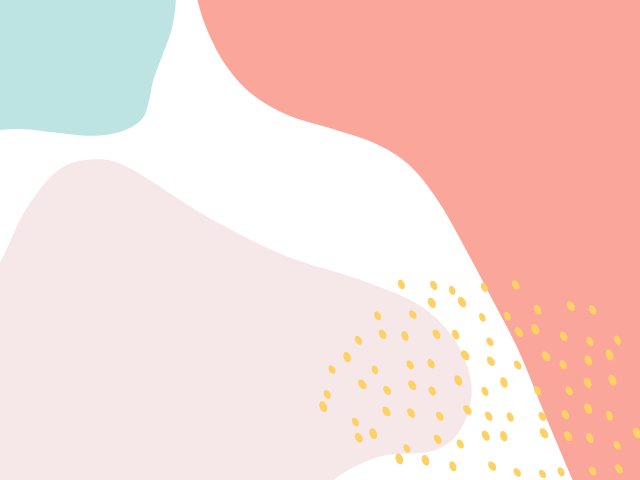
A Shadertoy shader for this background:

```glsl
// Flat abstract backdrop: teal, blush and coral blobs on white with yellow seeds.
// Each blob is the signed distance to a closed Catmull-Rom outline; the seeds
// are tilted ellipses on a jittered grid, kept inside a curved region.

#define CANVAS_HEIGHT 576.0   // design units from bottom to top
#define KNOTS 18              // outline knots per blob
#define STEPS 5               // chords per outline span
#define SEED_CELL 31.5        // grid spacing of the seeds
#define SEED_JITTER 0.62      // scatter, as a fraction of a cell
#define SEED_RADII vec2(3.9, 6.1)
#define SEED_TILT 0.48        // mean lean to the left, in radians

const vec3 WHITE  = vec3(1.0);
const vec3 BLUSH  = vec3(0.966, 0.910, 0.914);
const vec3 CORAL  = vec3(0.982, 0.651, 0.608);
const vec3 TEAL   = vec3(0.740, 0.894, 0.890);
const vec3 YELLOW = vec3(0.992, 0.820, 0.390);

// Outline knots, some beyond the canvas so that the shapes bleed off it
const vec2 TEAL_BLOB[KNOTS] = vec2[KNOTS](
    vec2(-60, 406), vec2(-30, 416), vec2(0, 420), vec2(30, 421), vec2(65, 417),
    vec2(112, 413), vec2(148, 419), vec2(171, 434), vec2(179, 456), vec2(184, 480),
    vec2(195, 510), vec2(206, 541), vec2(211, 576), vec2(208, 606), vec2(200, 636),
    vec2(100, 656), vec2(-60, 656), vec2(-90, 526));

const vec2 CORAL_BLOB[KNOTS] = vec2[KNOTS](
    vec2(228, 626), vec2(237, 576), vec2(249, 539), vec2(270, 499), vec2(301, 464),
    vec2(345, 438), vec2(400, 421), vec2(450, 404), vec2(491, 378), vec2(525, 336),
    vec2(555, 284), vec2(590, 218), vec2(622, 156), vec2(652, 83), vec2(687, 0),
    vec2(715, -64), vec2(850, -124), vec2(850, 676));

const vec2 BLUSH_BLOB[KNOTS] = vec2[KNOTS](
    vec2(-30, 221), vec2(0, 261), vec2(30, 323), vec2(70, 372), vec2(115, 385),
    vec2(158, 373), vec2(245, 318), vec2(340, 270), vec2(430, 241), vec2(503, 210),
    vec2(547, 166), vec2(566, 111), vec2(553, 61), vec2(520, 35), vec2(455, 28),
    vec2(400, 0), vec2(360, -44), vec2(-60, -64));

vec2 catmullRom(vec2 a, vec2 b, vec2 c, vec2 d, float t) {
    vec2 linear = c - a;
    vec2 square = 2.0 * a - 5.0 * b + 4.0 * c - d;
    vec2 cube = 3.0 * (b - c) + d - a;
    return b + 0.5 * t * (linear + t * (square + t * cube));
}

// Signed distance to a closed spline, negative inside
float blobDistance(vec2 p, vec2 knots[KNOTS]) {
    float nearest = 1e9;
    float side = 1.0;
    for (int i = 0; i < KNOTS; i++) {
        vec2 a = knots[i];
        vec2 b = knots[(i + 1) % KNOTS];
        vec2 c = knots[(i + 2) % KNOTS];
        vec2 d = knots[(i + 3) % KNOTS];
        vec2 start = b;
        for (int j = 1; j <= STEPS; j++) {
            vec2 end = catmullRom(a, b, c, d, float(j) / float(STEPS));
            vec2 edge = end - start;
            vec2 w = p - start;
            vec2 gap = w - edge * clamp(dot(w, edge) / dot(edge, edge), 0.0, 1.0);
            nearest = min(nearest, dot(gap, gap));
            // Flip the side at each crossing of a horizontal ray
            bvec3 crossing = bvec3(p.y >= start.y, p.y < end.y, edge.x * w.y > edge.y * w.x);
            if (all(crossing) || !any(crossing)) side = -side;
            start = end;
        }
    }
    return side * sqrt(nearest);
}

vec2 hash2(vec2 cell) {
    vec3 h = fract(cell.xyx * vec3(0.1031, 0.1030, 0.0973));
    h += dot(h, h.yzx + 33.33);
    return fract((h.xx + h.yz) * h.zy);
}

float ellipseDistance(vec2 p, vec2 radii) {
    float k = length(p / radii);
    return k * (k - 1.0) / max(length(p / (radii * radii)), 1e-4);
}

// Region holding the seeds: curved on the left, sloping down to the right
bool inSeedRegion(vec2 c) {
    float rise = c.y - 72.0;
    float left = 383.0 + 0.0034 * rise * rise + 2.0 * max(0.0, 45.0 - c.y);
    float top = 248.0 - 0.3 * max(0.0, c.x - 580.0);
    return c.x > left && c.y < top;
}

float seedDistance(vec2 p) {
    float nearest = 1e9;
    vec2 home = floor(p / SEED_CELL);
    for (int y = -1; y <= 1; y++)
    for (int x = -1; x <= 1; x++) {
        vec2 cell = home + vec2(x, y);
        vec2 jitter = hash2(cell + 40.0) - 0.5;
        vec2 center = (cell + 0.5 + SEED_JITTER * jitter) * SEED_CELL;
        if (!inSeedRegion(center)) continue;
        float angle = SEED_TILT + 0.3 * jitter.x;
        float s = sin(angle), c = cos(angle);
        vec2 q = mat2(c, -s, s, c) * (p - center);
        nearest = min(nearest, ellipseDistance(q, SEED_RADII * (1.0 + 0.2 * jitter.y)));
    }
    return nearest;
}

void mainImage(out vec4 fragColor, in vec2 fragCoord) {
    float pixel = CANVAS_HEIGHT / iResolution.y;
    vec2 p = fragCoord * pixel;

    // Layers from back to front, each with a one-pixel soft edge
    vec3 color = WHITE;
    color = mix(color, TEAL, clamp(0.5 - blobDistance(p, TEAL_BLOB) / pixel, 0.0, 1.0));
    color = mix(color, BLUSH, clamp(0.5 - blobDistance(p, BLUSH_BLOB) / pixel, 0.0, 1.0));
    color = mix(color, CORAL, clamp(0.5 - blobDistance(p, CORAL_BLOB) / pixel, 0.0, 1.0));
    color = mix(color, YELLOW, clamp(0.5 - seedDistance(p) / pixel, 0.0, 1.0));
    fragColor = vec4(color, 1.0);
}
```
